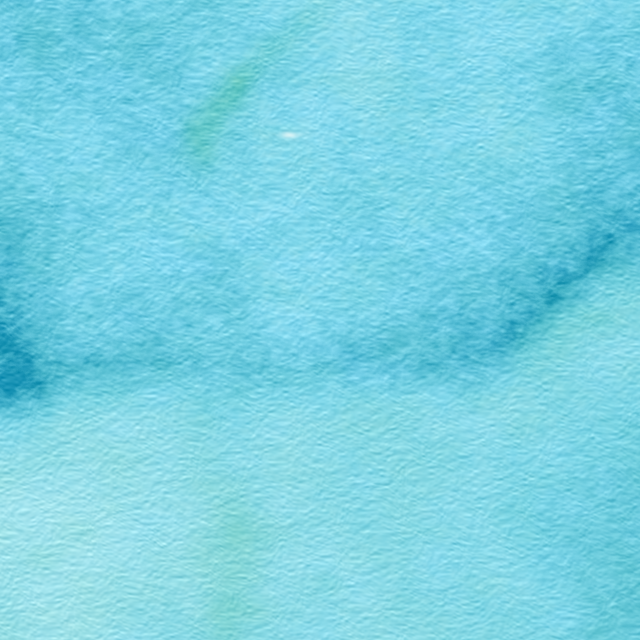
A WebGL 2 fragment shader for this texture:

```glsl
#version 300 es
precision highp float;
// Turquoise watercolour wash on cold-pressed paper: layered soft pigment
// density with one pooled, wavy drying edge and faint green streaks, mapped
// through a colour ramp, then shaded by embossed, sideways-stretched grain.

#define BASE_DENSITY 0.37
#define POOL_STRENGTH 0.62
#define POOL_WIDTH 0.09
#define CLOUD_AMOUNT 0.36
#define GRANULATION 0.85
#define GREEN_AMOUNT 0.85
#define GRAIN_SCALE vec2(112.0, 200.0)
#define GRAIN_RELIEF 0.15
#define PALE vec3(0.645, 0.895, 0.935)
#define MIDDLE vec3(0.50, 0.842, 0.922)
#define DEEP vec3(0.32, 0.735, 0.825)
#define DARKEST vec3(0.10, 0.58, 0.71)

uniform vec2 u_resolution;
out vec4 fragColor;

float hash(vec2 p) {
    return fract(sin(dot(p, vec2(127.1, 311.7))) * 43758.5453);
}

float noise(vec2 p) {
    vec2 i = floor(p), f = fract(p);
    f = f * f * (3.0 - 2.0 * f);
    return mix(mix(hash(i), hash(i + vec2(1, 0)), f.x),
               mix(hash(i + vec2(0, 1)), hash(i + vec2(1, 1)), f.x), f.y);
}

float fbm(vec2 p) {
    float sum = 0.0, amplitude = 0.5;
    for (int i = 0; i < 5; i++) {
        sum += amplitude * noise(p);
        p = mat2(1.6, 1.2, -1.2, 1.6) * p + 7.3;
        amplitude *= 0.5;
    }
    return sum;
}

// Soft elliptical spot, 1 at its centre
float blob(vec2 p, vec2 centre, vec2 radius) {
    vec2 d = (p - centre) / radius;
    return exp(-dot(d, d));
}

// Soft stroke between two points
float streak(vec2 p, vec2 a, vec2 b, float width) {
    vec2 pa = p - a, ba = b - a;
    float d = length(pa - ba * clamp(dot(pa, ba) / dot(ba, ba), 0.0, 1.0));
    return exp(-d * d / (width * width));
}

// Lower boundary of the pooled pigment
float poolEdge(float x) {
    return 0.365 + 0.07 * x + 0.16 * smoothstep(0.7, 1.05, x);
}

float pigment(vec2 p, float height) {
    float density = BASE_DENSITY - 0.12 * (1.0 - smoothstep(-0.09, 0.04, height));
    // Pool: crisp below, fading upward, heaviest at the left and right
    float load = 0.42 + 0.90 * exp(-max(p.x, 0.0) * 9.0)
               + 0.65 * blob(p, vec2(0.87, 0.54), vec2(0.18, 0.2));
    density += POOL_STRENGTH * load * smoothstep(-0.045, 0.05, height)
             * exp(-max(height - 0.03, 0.0) / POOL_WIDTH);
    // Broad washes and lifted areas
    density += 0.26 * blob(p, vec2(0.05, 0.98), vec2(0.34, 0.2));
    density += 0.32 * blob(p, vec2(0.0, 0.55), vec2(0.08, 0.18));
    density += 0.25 * blob(p, vec2(1.0, 0.76), vec2(0.12, 0.22));
    density += 0.34 * blob(p, vec2(1.0, 0.12), vec2(0.17, 0.22));
    density -= 0.21 * blob(p, vec2(0.05, 0.12), vec2(0.28, 0.2));
    density -= 0.10 * blob(p, vec2(0.55, 0.87), vec2(0.22, 0.17));
    return density;
}

vec3 washColour(float density) {
    vec3 colour = mix(PALE, MIDDLE, clamp(density / 0.4, -0.3, 1.0));
    colour = mix(colour, DEEP, clamp((density - 0.4) / 0.4, 0.0, 1.0));
    return mix(colour, DARKEST, clamp((density - 0.8) / 0.4, 0.0, 1.0));
}

float paper(vec2 p) {
    vec2 q = p * GRAIN_SCALE + 1.6 * vec2(noise(p * 31.0), noise(p * 27.0 + 9.0));
    return 0.6 * noise(q) + 0.4 * noise(q * 1.6 + 17.0);
}

void main() {
    vec2 uv = gl_FragCoord.xy / u_resolution;

    // Wet, wandering distortion of the washes
    vec2 bleed = vec2(fbm(uv * 7.0), fbm(uv * 7.0 + 23.0)) - 0.48;
    vec2 p = uv + 0.08 * bleed;
    float height = p.y - poolEdge(p.x);

    // Pigment with clouds and settled granules
    float density = pigment(p, height);
    float rough = mix(0.65, 1.0, smoothstep(-0.04, 0.06, height));
    density += CLOUD_AMOUNT * rough * (fbm(uv * 9.0 + 41.0) - 0.48);
    density += GRANULATION * (0.22 + 0.7 * density) * rough * (fbm(uv * vec2(65.0, 95.0)) - 0.48);
    vec3 colour = washColour(density);

    // Green undertones, streaked and mottled
    float green = streak(p, vec2(0.31, 0.78), vec2(0.37, 0.87), 0.030);
    green += 0.5 * streak(p, vec2(0.37, 0.87), vec2(0.49, 0.99), 0.028);
    green += 0.6 * streak(p, vec2(0.37, 0.20), vec2(0.34, 0.0), 0.045);
    green += 0.3 * streak(p, vec2(0.83, 0.45), vec2(0.98, 0.55), 0.04);
    green += 0.17 * (1.0 - smoothstep(-0.05, 0.05, height));
    green += 0.7 * (fbm(uv * vec2(16.0, 24.0) + 63.0) - 0.42);
    colour -= GREEN_AMOUNT * green * vec3(0.10, 0.05, 0.13);

    // Paper relief lit from above, and one small bare fleck
    float relief = paper(uv + vec2(0.0007, -0.0019)) - paper(uv + vec2(-0.0007, 0.0019));
    colour += GRAIN_RELIEF * relief * vec3(1.25, 0.85, 0.7);
    float fleck = blob(uv + 0.03 * bleed, vec2(0.455, 0.787), vec2(0.014, 0.005));
    colour = mix(colour, vec3(0.92, 0.98, 0.98), 0.8 * fleck);

    fragColor = vec4(clamp(colour, 0.0, 1.0), 1.0);
}
```
